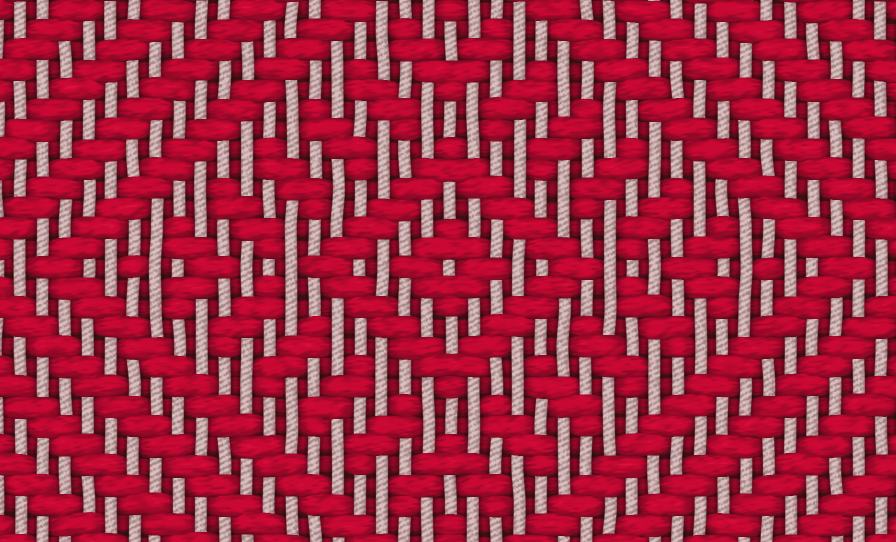
This texture is drawn by a Shadertoy shader. Its source:

```glsl
// Diamond twill cloth: thick red weft floats crossing thin grey twisted warps.
#define CENTRE vec2(0.503, 0.506)
#define PITCH vec2(0.0418, 0.0365)
#define WARP_HALF 0.29
#define WEFT_UNDER 0.44
#define WEFT_OVER 0.63
#define BAND_START 9.0
#define BAND_END 15.0
#define PLIES 3.4
#define WOBBLE 0.22
#define SAMPLES 2

const vec3 GAP = vec3(0.24, 0.06, 0.08);
const vec3 RED_DARK = vec3(0.36, 0.045, 0.10);
const vec3 RED_MID = vec3(0.57, 0.03, 0.15);
const vec3 RED_LIGHT = vec3(0.79, 0.03, 0.20);
const vec3 GREY_DARK = vec3(0.50, 0.31, 0.33);
const vec3 GREY_MID = vec3(0.65, 0.53, 0.53);
const vec3 GREY_LIGHT = vec3(0.86, 0.75, 0.75);

float hash(vec2 p) {
    return fract(sin(dot(p, vec2(127.1, 311.7))) * 43758.54);
}

float noise(vec2 p) {
    vec2 i = floor(p), f = fract(p);
    f = f * f * (3.0 - 2.0 * f);
    return mix(mix(hash(i), hash(i + vec2(1, 0)), f.x),
               mix(hash(i + vec2(0, 1)), hash(i + vec2(1, 1)), f.x), f.y);
}

// 1 where the warp lies on top; the twill turns inside a diamond-shaped band
float warpUp(float column, float row) {
    float c = abs(column), r = abs(row), ring = c + r;
    bool inBand = ring >= BAND_START && ring < BAND_END;
    float phase = inBand ? c - r : ring + 1.0;
    return mod(phase + 0.5, 4.0) < 2.0 ? 1.0 : 0.0;
}

vec3 ramp(vec3 dark, vec3 mid, vec3 light, float tone) {
    vec3 colour = mix(dark, mid, smoothstep(0.12, 0.5, tone));
    return mix(colour, light, smoothstep(0.48, 0.82, tone));
}

vec3 cloth(vec2 p) {
    vec3 colour = GAP;
    float top = -0.5;

    // Weft: keep the highest of the three nearest yarns
    float left = floor(p.x);
    float along = smoothstep(0.1, 0.9, p.x - left);
    for (int k = -1; k <= 1; k++) {
        float row = floor(p.y + 0.5) + float(k);
        float lift = 1.0 - mix(warpUp(left, row), warpUp(left + 1.0, row), along);
        float sway = WOBBLE * (noise(vec2(p.x * 0.45, row * 7.3)) - 0.5);
        float across = (p.y - row - sway) / mix(WEFT_UNDER, WEFT_OVER, lift);
        float bulge = sqrt(max(0.0, 1.0 - across * across));
        float height = lift * 0.75 + bulge * 0.6 - 0.2;
        float cover = smoothstep(1.0, 0.88, abs(across)) * smoothstep(-0.04, 0.04, height - top);
        float fibre = noise(vec2(p.x * 3.0 - across * 2.0, across * 5.0 + row * 13.0));
        float tone = bulge * (0.42 + 0.33 * lift) + across * 0.13 + 0.34 * (fibre - 0.5) + 0.04;
        vec3 red = ramp(RED_DARK, RED_MID, RED_LIGHT, tone);
        red += vec3(0.12, 0.06, 0.07) * smoothstep(0.86, 1.05, tone);
        colour = mix(colour, red, cover);
        top = mix(top, height, cover);
    }

    // Warp: twisted yarn that dips below the weft floats
    float column = floor(p.x + 0.5), below = floor(p.y);
    float rise = mix(warpUp(column, below), warpUp(column, below + 1.0),
                     smoothstep(0.1, 0.9, p.y - below));
    float drift = 0.16 * (noise(vec2(column * 5.7, p.y * 0.5)) - 0.5);
    float side = (p.x - column - drift) / WARP_HALF;
    float curve = sqrt(max(0.0, 1.0 - side * side));
    float height = rise * 0.9 + curve * 0.25 - 0.1;
    float cover = smoothstep(1.0, 0.82, abs(side)) * smoothstep(-0.05, 0.05, height - top);
    float ply = 0.5 + 0.5 * sin(6.2832 * (p.y * PLIES - side * 0.55 + hash(vec2(column, 3.0))));
    float fuzz = noise(vec2(side * 4.0 + column * 9.0, p.y * 9.0));
    float tone = curve * 0.5 + ply * 0.26 + (fuzz - 0.5) * 0.3 + rise * 0.16 - side * 0.08 - 0.08;
    vec3 grey = ramp(GREY_DARK, GREY_MID, GREY_LIGHT, tone);

    // Soft shadow beside each raised warp
    float shade = rise * smoothstep(1.7, 0.9, abs(side)) * smoothstep(0.9, 0.3, top);
    colour *= 1.0 - 0.3 * shade;
    return mix(colour, grey, cover);
}

void mainImage(out vec4 fragColor, in vec2 fragCoord) {
    vec3 sum = vec3(0.0);
    for (int i = 0; i < SAMPLES * SAMPLES; i++) {
        vec2 offset = (vec2(i % SAMPLES, i / SAMPLES) + 0.5) / float(SAMPLES) - 0.5;
        vec2 p = (fragCoord + offset - CENTRE * iResolution.xy) / iResolution.y / PITCH;
        sum += cloth(p);
    }
    fragColor = vec4(sum / float(SAMPLES * SAMPLES), 1.0);
}
```
